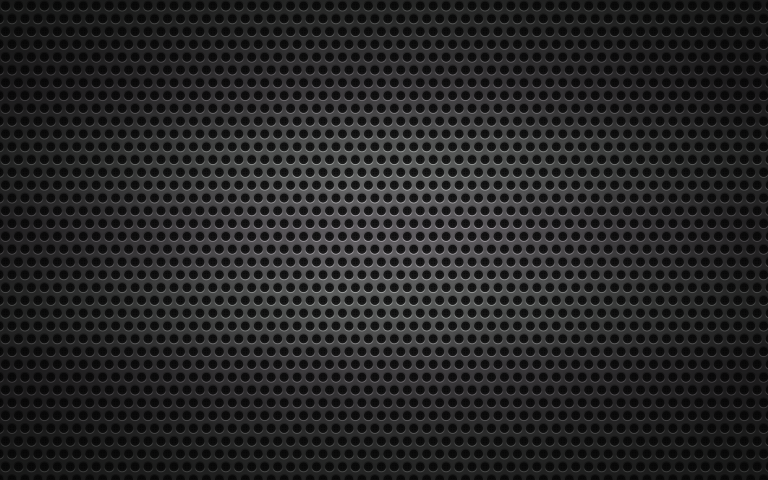
This pattern is drawn by a WebGL 2 fragment shader. Its source:

```glsl
#version 300 es
precision highp float;
// Perforated dark metal sheet: staggered rows of round holes with lit lower rims,
// a second punched sheet faintly visible inside each hole, and a soft central glow.
// Lengths are measured in rows, counted from the top of the canvas.

uniform vec2 u_resolution;
out vec4 fragColor;

const float TAU = 6.2831853;
const float ROWS = 37.5;
const float COLUMN_PITCH = 1.0125;
const vec2 FIRST_HOLE = vec2(0.43, 0.47);
const float HOLE_RADIUS = 0.345;
const float RIM_RADIUS = 0.385;
const float RIM_WIDTH = 0.045;
const vec3 WARM_TINT = vec3(1.01, 0.98, 1.02);
const vec3 COOL_TINT = vec3(0.99, 1.01, 1.0);

vec2 hashGradient(vec2 cell) {
    vec3 q = fract(cell.xyx * vec3(0.1031, 0.103, 0.0973));
    q += dot(q, q.yzx + 33.33);
    float angle = TAU * fract((q.x + q.y) * q.z);
    return vec2(cos(angle), sin(angle));
}

float gradientNoise(vec2 p) {
    vec2 i = floor(p);
    vec2 f = p - i;
    vec2 u = f * f * f * (f * (f * 6.0 - 15.0) + 10.0);
    float a = dot(hashGradient(i), f);
    float b = dot(hashGradient(i + vec2(1, 0)), f - vec2(1, 0));
    float c = dot(hashGradient(i + vec2(0, 1)), f - vec2(0, 1));
    float d = dot(hashGradient(i + vec2(1, 1)), f - vec2(1, 1));
    return mix(mix(a, b, u.x), mix(c, d, u.x), u.y);
}

// Antialiased coverage of a shape from its signed distance.
float coverage(float dist, float pixel) {
    return 1.0 - smoothstep(-0.6 * pixel, 0.6 * pixel, dist);
}

// Row and column of the nearest hole, odd rows shifted by half a pitch.
vec2 holeIndex(vec2 p) {
    float row = floor(p.y - FIRST_HOLE.y + 0.5);
    float shift = 0.5 * mod(row, 2.0);
    float column = floor((p.x - FIRST_HOLE.x) / COLUMN_PITCH - shift + 0.5);
    return vec2(column + shift, row);
}

// Falls from one in the middle of the canvas towards the borders.
float centralGlow(vec2 uv) {
    vec2 offset = (uv - vec2(0.505, 0.52)) * 2.0;
    return exp(-1.75 * dot(offset, offset));
}

// Dark sheet behind the hole, with four small perforations.
float innerSheet(vec2 local, float glow, float pixel) {
    float shade = mix(0.035, 0.095, glow);
    shade *= 1.0 + 0.9 * local.y;
    vec2 folded = abs(local) - 0.1;
    float perforation = coverage(length(folded) - 0.055, pixel);
    return shade * (1.0 - 0.5 * perforation);
}

// Bright crescent on the lower edge of a hole, dim shade on the upper edge.
float rimLight(vec2 local, float pixel) {
    float radius = length(local);
    float ring = coverage(abs(radius - RIM_RADIUS) - RIM_WIDTH, pixel);
    float facing = local.y / max(radius, 0.001);
    return ring * (0.85 * smoothstep(0.0, 0.9, facing) - 0.25 * smoothstep(0.1, 0.9, -facing));
}

void main() {
    vec2 uv = gl_FragCoord.xy / u_resolution;
    float pixel = ROWS / u_resolution.y;
    vec2 p = vec2(gl_FragCoord.x, u_resolution.y - gl_FragCoord.y) * pixel;

    vec2 index = holeIndex(p);
    vec2 local = p - FIRST_HOLE - index * vec2(COLUMN_PITCH, 1.0);
    float glow = centralGlow(uv);

    // Plate with fine grain and slight differences between holes
    float grain = 0.05 * gradientNoise(p * vec2(1.5, 5.0));
    float variation = 0.06 * gradientNoise(index * 0.37 + 7.3);
    float plate = mix(0.085, 0.40, glow) * (1.0 + grain + variation);

    // Lit rim, then the hole
    float shade = plate + rimLight(local, pixel) * (0.09 + 0.55 * plate);
    float hole = coverage(length(local) - HOLE_RADIUS, pixel);
    shade = mix(shade, innerSheet(local, glow, pixel), hole);

    // Broad, faint horizontal colour bands
    float band = 0.5 + 0.5 * cos(TAU * (p.y - 6.5) / 11.8);
    vec3 color = shade * mix(COOL_TINT, WARM_TINT, band) * (1.0 - 0.08 * band);
    fragColor = vec4(color, 1.0);
}
```
